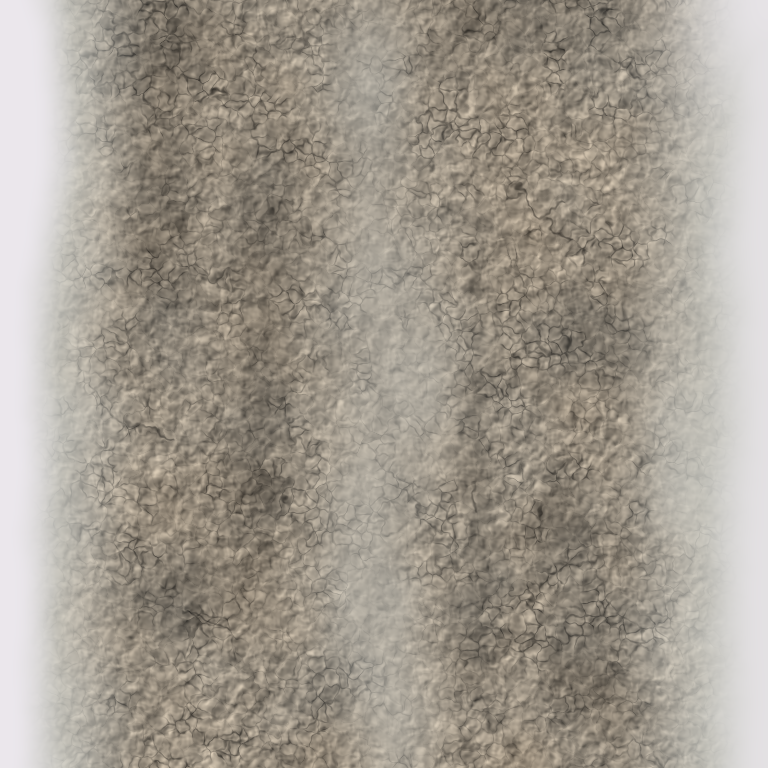
Give the GLSL for this texture, as a Shadertoy shader.

```glsl
// Weathered, crackled stone veiled by pale mist at both sides and along the centre.
// Small cells make the flakes, embossed noise at two scales the grain and pits,
// and soft elliptical patches place the broad stains and veils.

const vec3 STONE = vec3(0.602, 0.562, 0.503);
const vec3 VEIL = vec3(0.750, 0.743, 0.712);
const vec3 MIST = vec3(0.805, 0.808, 0.785);
const vec3 WHITE = vec3(0.920, 0.905, 0.925);
const float FLAKE_SCALE = 66.0;
const float LUMP_SCALE = 58.0;
const float GRAIN_SCALE = 135.0;
const float GRAIN_CONTRAST = 0.34;
const float LUMP_RELIEF = 0.36;
const float GRAIN_RELIEF = 0.28;
const float STAIN_DEPTH = 0.19;
const float VEIL_STRENGTH = 0.50;
const float CRACK_WIDTH = 0.0035;

// Patches: centre xy, radii zw
const vec4 STAINS[11] = vec4[11](
    vec4(0.34, 0.40, 0.035, 0.17), vec4(0.35, 0.72, 0.045, 0.14),
    vec4(0.21, 0.96, 0.07, 0.10), vec4(0.63, 0.42, 0.025, 0.20),
    vec4(0.69, 0.98, 0.15, 0.07), vec4(0.79, 0.57, 0.08, 0.06),
    vec4(0.73, 0.31, 0.05, 0.06), vec4(0.76, 0.13, 0.07, 0.07),
    vec4(0.23, 0.22, 0.06, 0.06), vec4(0.21, 0.70, 0.05, 0.12),
    vec4(0.62, 0.19, 0.035, 0.08));
const vec4 VEILS[7] = vec4[7](
    vec4(0.49, 0.91, 0.055, 0.11), vec4(0.48, 0.65, 0.065, 0.17),
    vec4(0.47, 0.35, 0.065, 0.13), vec4(0.51, 0.05, 0.05, 0.11),
    vec4(0.56, 0.49, 0.06, 0.12), vec4(0.49, 0.20, 0.07, 0.09),
    vec4(0.88, 0.40, 0.05, 0.12));
// Cracks: start xy, end zw
const vec4 CRACKS[8] = vec4[8](
    vec4(0.665, 0.765, 0.70, 0.72), vec4(0.70, 0.72, 0.745, 0.685),
    vec4(0.70, 0.72, 0.735, 0.735), vec4(0.165, 0.455, 0.22, 0.425),
    vec4(0.617, 0.375, 0.623, 0.33), vec4(0.80, 0.92, 0.84, 0.885),
    vec4(0.255, 0.87, 0.295, 0.885), vec4(0.245, 0.205, 0.30, 0.18));

float hash(vec2 p) {
    uvec2 q = uvec2(ivec2(floor(p))) * uvec2(1597u, 3571u);
    uint h = (q.x ^ q.y) * 7919u + q.x;
    h = (h ^ (h >> 15)) * 48271u;
    h = (h ^ (h >> 13)) * 69621u;
    return float((h ^ (h >> 16)) & 65535u) / 65535.0;
}

float noise(vec2 p) {
    vec2 i = floor(p), f = fract(p);
    f = f * f * (3.0 - 2.0 * f);
    return mix(mix(hash(i), hash(i + vec2(1, 0)), f.x),
               mix(hash(i + vec2(0, 1)), hash(i + vec2(1, 1)), f.x), f.y);
}

float fbm(vec2 p, int octaves) {
    float sum = 0.0, amp = 1.0, total = 0.0;
    for (int i = 0; i < octaves; i++) {
        sum += amp * noise(p);
        total += amp;
        p = mat2(1.6, 1.2, -1.2, 1.6) * p + 17.3;
        amp *= 0.55;
    }
    return sum / total;
}

// x: gap to the neighbouring flake, y: random tone of this flake
vec2 flakes(vec2 p) {
    vec2 cell = floor(p), nearest = cell;
    float d1 = 9.0, d2 = 9.0;
    for (int y = -1; y <= 1; y++)
    for (int x = -1; x <= 1; x++) {
        vec2 c = cell + vec2(x, y);
        float d = distance(p, c + vec2(hash(c), hash(c + 91.0)));
        if (d < d1) { d2 = d1; d1 = d; nearest = c; }
        else d2 = min(d2, d);
    }
    return vec2(d2 - d1, hash(nearest + 43.0));
}

float patchMask(vec2 p, vec4 e) {
    vec2 q = (p - e.xy) / e.zw;
    return exp(-dot(q, q));
}

float segment(vec2 p, vec4 s) {
    vec2 a = p - s.xy, b = s.zw - s.xy;
    return length(a - b * clamp(dot(a, b) / dot(b, b), 0.0, 1.0));
}

void mainImage(out vec4 fragColor, in vec2 fragCoord) {
    vec2 uv = fragCoord / iResolution.xy;
    vec2 warp = vec2(fbm(uv * 50.0, 3), fbm(uv * 50.0 + 60.0, 3)) - 0.5;
    vec2 drift = vec2(fbm(uv * 7.0 + 8.0, 4), fbm(uv * 7.0 + 31.0, 4)) - 0.5;

    // Flakes, lumps and grain lit from the upper left
    vec2 flake = flakes(uv * FLAKE_SCALE + warp * 1.3);
    vec2 l = uv * LUMP_SCALE + warp, g = uv * GRAIN_SCALE + warp;
    float lump = fbm(l, 2), grain = fbm(g, 2);
    float lumpRelief = lump - fbm(l + vec2(-0.25, 0.30), 2);
    float grainRelief = grain - fbm(g + vec2(-0.40, 0.45), 2);
    float crackle = smoothstep(0.38, 0.65, fbm(uv * 11.0 + 5.0, 4));
    float tone = 1.0 + LUMP_RELIEF * lumpRelief + GRAIN_RELIEF * grainRelief;
    tone += GRAIN_CONTRAST * (grain - 0.5) + 0.20 * (lump - 0.5);
    tone += 0.09 * (flake.y - 0.5) + 0.16 * (fbm(uv * 20.0, 4) - 0.5);

    // Broken crevices follow only parts of the flake borders
    float broken = smoothstep(0.40, 0.62, noise(uv * 36.0 + 13.0));
    float crevice = 1.0 - smoothstep(0.0, 0.26, flake.x);
    tone -= (0.05 + (0.10 + 0.16 * crackle) * broken) * crevice;

    // Stains and long vertical streaks
    float stain = 0.0, veil = 0.0;
    for (int i = 0; i < 11; i++) stain += patchMask(uv + drift * 0.04, STAINS[i]);
    for (int i = 0; i < 7; i++) veil += patchMask(uv + drift * 0.03, VEILS[i]);
    float streak = fbm(vec2(uv.x * 18.0, uv.y * 2.5), 4) - 0.5;
    tone *= 1.0 - STAIN_DEPTH * min(stain, 1.2) + 0.14 * streak;

    // Isolated deep cracks and a small pit
    float gap = 1.0;
    for (int i = 0; i < 8; i++) gap = min(gap, segment(uv + warp * 0.026, CRACKS[i]));
    tone *= 1.0 - 0.32 * (1.0 - smoothstep(0.0, CRACK_WIDTH, gap));
    float pit = abs(distance(uv, vec2(0.475, 0.579)) - 0.009);
    tone *= 1.0 - 0.20 * (1.0 - smoothstep(0.0, 0.005, pit));

    vec3 color = STONE * tone;
    color += vec3(0.025, 0.0, -0.025) * (fbm(uv * 9.0 + 70.0, 3) - 0.5);
    color = mix(color, VEIL, VEIL_STRENGTH * min(veil, 1.1));

    // Side mist with a white outer rim, wider on the upper left
    float x = uv.x + drift.x * 0.03;
    float widen = 0.03 * exp(-pow((uv.y - 0.86) / 0.14, 2.0));
    float left = 1.0 - smoothstep(0.015 + widen, 0.20 + 0.3 * widen, x);
    float right = smoothstep(0.79, 0.985, x);
    color = mix(color, MIST, max(left, right));
    float rim = 1.0 - smoothstep(0.015 + widen, 0.085 + widen, x);
    rim = max(rim, 0.75 * smoothstep(0.91, 1.0, x));
    rim = max(rim, 0.85 * patchMask(uv, vec4(1.0, 1.0, 0.09, 0.15)));
    color = mix(color, WHITE, rim);
    fragColor = vec4(clamp(color, 0.0, 1.0), 1.0);
}
```
